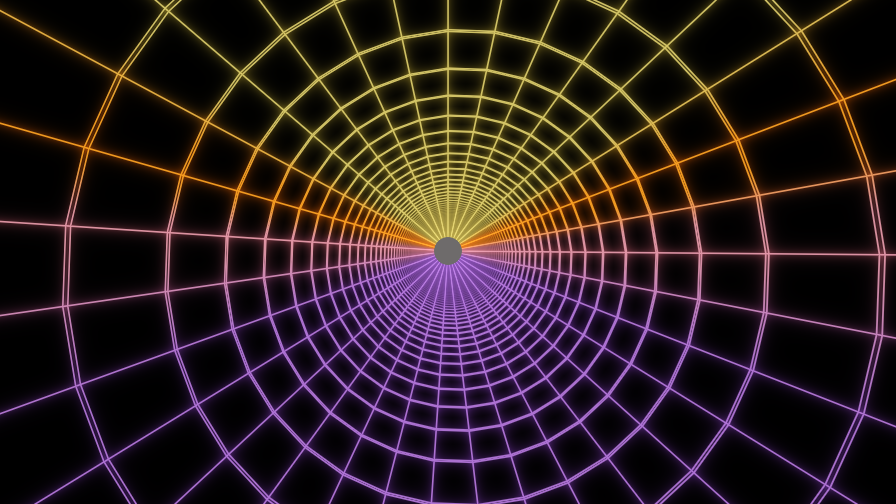
Give the GLSL for this background, as a Shadertoy shader.

```glsl
const float SIDES = 32.0;
const float SECTOR = 6.2831853 / SIDES;
const float TWIST = 0.32;          // rotation of the spokes, in sectors
const float RING_STEP = 0.443;     // inverse-radius step between rings
const vec2 AXIS = vec2(0.063, -0.072); // tube axis relative to the viewer

// Neon hue by height of the direction: violet, pink, orange, yellow
vec3 neonHue(float height) {
    vec3 hue = mix(vec3(0.72, 0.48, 0.87), vec3(0.92, 0.62, 0.68), smoothstep(-0.42, 0.04, height));
    hue = mix(hue, vec3(1.0, 0.65, 0.14), smoothstep(0.08, 0.27, height));
    return mix(hue, vec3(0.87, 0.81, 0.43), smoothstep(0.34, 0.62, height));
}

// Radius of the round tube section seen through p
float tubeRadius(vec2 p) {
    float b = dot(p, AXIS);
    float c = 1.0 - dot(AXIS, AXIS);
    return (sqrt(b * b + c * dot(p, p)) - b) / c;
}

float stroke(float dist, float halfWidth, float pixel) {
    return clamp((halfWidth - dist) / pixel + 0.5, 0.0, 1.0) * min(1.0, 2.0 * halfWidth / pixel);
}

void mainImage(out vec4 fragColor, in vec2 fragCoord) {
    float pixel = 1.0 / iResolution.y;
    vec2 p = (fragCoord - 0.5 * iResolution.xy) * pixel - vec2(0.0, 0.002);
    float r = max(length(p), 0.0001);

    // Sector of the tube wall and its flat face
    vec2 wall = p / max(tubeRadius(p), 0.0001) - AXIS;
    float sector = atan(wall.y, wall.x) / SECTOR - TWIST;
    float faceAngle = (floor(sector) + 0.5 + TWIST) * SECTOR;
    vec2 normal = vec2(cos(faceAngle), sin(faceAngle));
    float radius = max(dot(p, normal) / (cos(0.5 * SECTOR) + dot(AXIS, normal)), 0.01);

    // Distances to the nearest spoke and ring
    float across = fract(sector);
    float spokeDist = min(across, 1.0 - across) * SECTOR * radius;
    float depth = 1.0 / (radius * RING_STEP);
    float spacing = radius / depth;
    float ringDist = abs(fract(depth - 0.28) - 0.5) * spacing;

    // Rings are twin lines that merge with distance
    float twinDist = abs(ringDist - 0.018 * spacing);
    float ring = stroke(twinDist, min(0.0017, 0.2 * spacing), pixel);
    ring = mix(0.3, ring, smoothstep(1.0, 3.0, spacing / pixel));
    float spoke = stroke(spokeDist, min(0.0016, 0.04 * radius), pixel);
    float core = max(ring, spoke);

    // Halo around the lines and haze at the far end
    float glow = 0.34 * (exp(-ringDist / 0.011) + exp(-spokeDist / 0.010));
    glow += 0.25 * exp(-r / 0.07);

    vec3 hue = neonHue(p.y / r);
    vec3 color = mix(hue * hue * glow, hue, 0.9 * core);
    color += 0.12 * exp(-r / 0.06);

    // Grey end cap
    float cap = smoothstep(0.5 * pixel, -0.5 * pixel, r - 0.0275);
    color = mix(color, vec3(0.43, 0.42, 0.42), cap);
    fragColor = vec4(color, 1.0);
}
```
